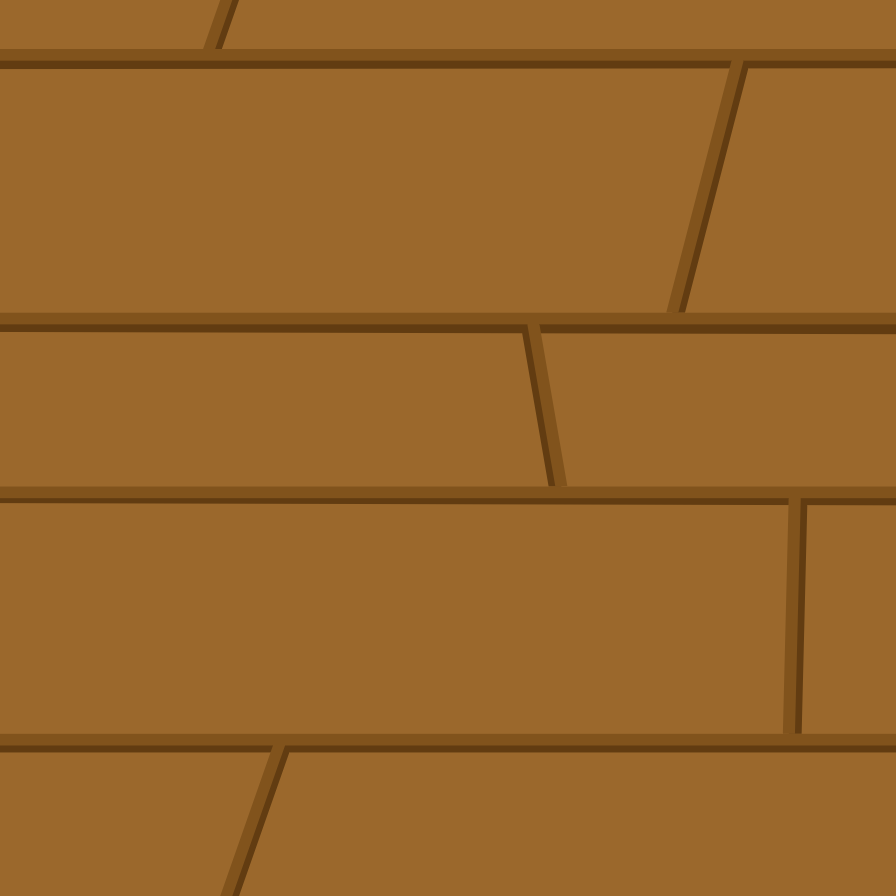
Give the GLSL for this texture, as a WebGL 2 fragment shader.

```glsl
#version 300 es
precision highp float;

uniform vec2 u_resolution;
out vec4 outColor;

const vec3 WOOD   = vec3(0.606, 0.408, 0.174);
const vec3 GROOVE = vec3(0.506, 0.326, 0.110);
const vec3 SHADOW = vec3(0.384, 0.236, 0.066);

const int ROWS = 4;
const float GROOVE_WIDTH = 0.0130;
const float JOINT_WIDTH  = 0.0135;
const float JOINT_SHADOW = 0.0075;

// Top of each plank row, measured downward from the canvas top
const float ROW_TOP[ROWS] = float[](0.0547, 0.3490, 0.5430, 0.8190);
// Left edge of each slanted joint at the row's top and bottom
const vec2 JOINT_X[ROWS] = vec2[](
    vec2(0.8198, 0.7435), vec2(0.5863, 0.6198),
    vec2(0.8805, 0.8737), vec2(0.3092, 0.2266));
// Side of the joint its shadow falls on: 1 right, -1 left
const float SHADOW_SIDE[ROWS] = float[](1.0, -1.0, 1.0, 1.0);
// Row shadow thickness at the left and right canvas edges
const vec2 ROW_SHADOW[ROWS] = vec2[](
    vec2(0.0094, 0.0085), vec2(0.0085, 0.0110),
    vec2(0.0055, 0.0080), vec2(0.0078, 0.0078));

// Antialiased coverage of the interval from start to end
float band(float v, float start, float end, float pixel) {
    return clamp((v - start) / pixel + 0.5, 0.0, 1.0)
         - clamp((v - end) / pixel + 0.5, 0.0, 1.0);
}

void main() {
    vec2 uv = gl_FragCoord.xy / u_resolution;
    vec2 pixel = 1.0 / u_resolution;
    float groove = 0.0;
    float shadow = 0.0;

    for (int i = 0; i < ROWS; i++) {
        // Wrapped depth below the row's top, so the planks tile vertically
        float depth = fract(1.0 - uv.y - ROW_TOP[i] + 0.5) - 0.5;
        float height = fract(ROW_TOP[(i + 1) % ROWS] - ROW_TOP[i]);

        // Horizontal groove and the shadow beneath it
        float thickness = mix(ROW_SHADOW[i].x, ROW_SHADOW[i].y, uv.x);
        groove = max(groove, band(depth, 0.0, GROOVE_WIDTH, pixel.y));
        shadow = max(shadow, band(depth, 0.5 * GROOVE_WIDTH, GROOVE_WIDTH + thickness, pixel.y));

        // Slanted joint with a shadow along one side
        float x = uv.x - mix(JOINT_X[i].x, JOINT_X[i].y, depth / height);
        float inRow = band(depth, 0.5 * GROOVE_WIDTH, height, pixel.y);
        float center = 0.5 * JOINT_WIDTH;
        float sideways = (x - center) * SHADOW_SIDE[i];
        groove = max(groove, inRow * band(x, 0.0, JOINT_WIDTH, pixel.x));
        shadow = max(shadow, inRow * band(sideways, 0.0, center + JOINT_SHADOW, pixel.x));
    }

    vec3 color = mix(WOOD, SHADOW, shadow);
    color = mix(color, GROOVE, groove);
    outColor = vec4(color, 1.0);
}
```
